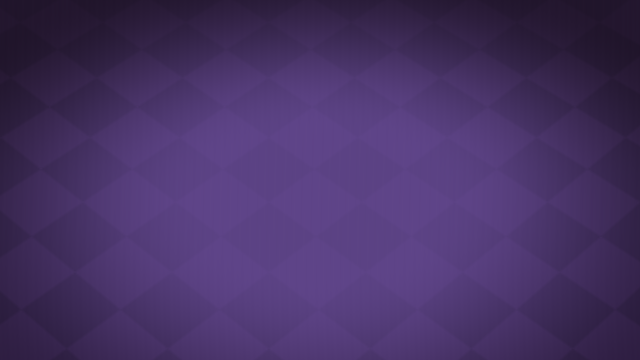
Reproduce this background procedurally as a Shadertoy shader.

```glsl
const float PI = 3.14159265;
const vec3 GLOW_COLOR = vec3(0.363, 0.263, 0.525);
const vec3 DARK_TOP = vec3(0.132, 0.085, 0.175);
const vec3 DARK_BOTTOM = vec3(0.165, 0.108, 0.235);
const vec3 WARM_TINT = vec3(1.0, 0.85, 0.92);

// Maps the canvas to diamond rows and columns on a plane tilted away at the top.
vec2 tiltedGrid(vec2 p, vec2 anchor, vec2 density, float depth) {
    float drop = anchor.y - p.y;
    float scale = 1.0 + drop / depth;
    float side = p.x - anchor.x - 0.03 * drop;
    return vec2(side, drop) * density / scale;
}

// Returns +1 in light diamonds and -1 in dark ones, with smooth edges.
float diamonds(vec2 grid) {
    vec2 diagonal = 0.5 * vec2(grid.y + grid.x, grid.y - grid.x);
    float wave = sin(PI * diagonal.x) * sin(PI * diagonal.y);
    return clamp(wave / max(fwidth(wave), 1e-4), -1.0, 1.0);
}

// Elliptical light with separate reaches above and below its center.
float ovalGlow(vec2 offset, float reachX, float reachUp, float reachDown) {
    float reachY = offset.y > 0.0 ? reachUp : reachDown;
    float d = length(offset / vec2(reachX, reachY));
    return 1.0 - smoothstep(0.5, 1.75, d);
}

// Fine vertical threads made of layered sines.
float threads(vec2 p) {
    float slow = sin(p.x * 210.0 + 2.0 * sin(p.y * 9.0));
    float fine = sin(p.x * 460.0 + 3.0 * sin(p.y * 5.0));
    return 0.5 * (slow + fine);
}

void mainImage(out vec4 fragColor, in vec2 fragCoord) {
    vec2 p = fragCoord / iResolution.y;
    float middle = 0.5 * iResolution.x / iResolution.y;

    // Background light
    float glow = ovalGlow(p - vec2(middle, 0.456), 0.66, 0.385, 0.47);
    vec3 shade = mix(DARK_BOTTOM, DARK_TOP, smoothstep(0.1, 0.9, p.y));
    vec3 color = mix(shade, GLOW_COLOR, glow);

    // Diamond pattern, clearer towards the rim
    vec2 grid = tiltedGrid(p, vec2(middle - 0.016, 0.53), vec2(7.905, 11.146), 4.477);
    float contrast = mix(0.075, 0.016, glow) * (1.0 - 0.5 * smoothstep(0.7, 1.0, p.y));
    color *= 1.0 + contrast * diamonds(grid) * WARM_TINT;

    // Cloth grain
    color += 0.0025 * threads(p);
    fragColor = vec4(color, 1.0);
}
```
